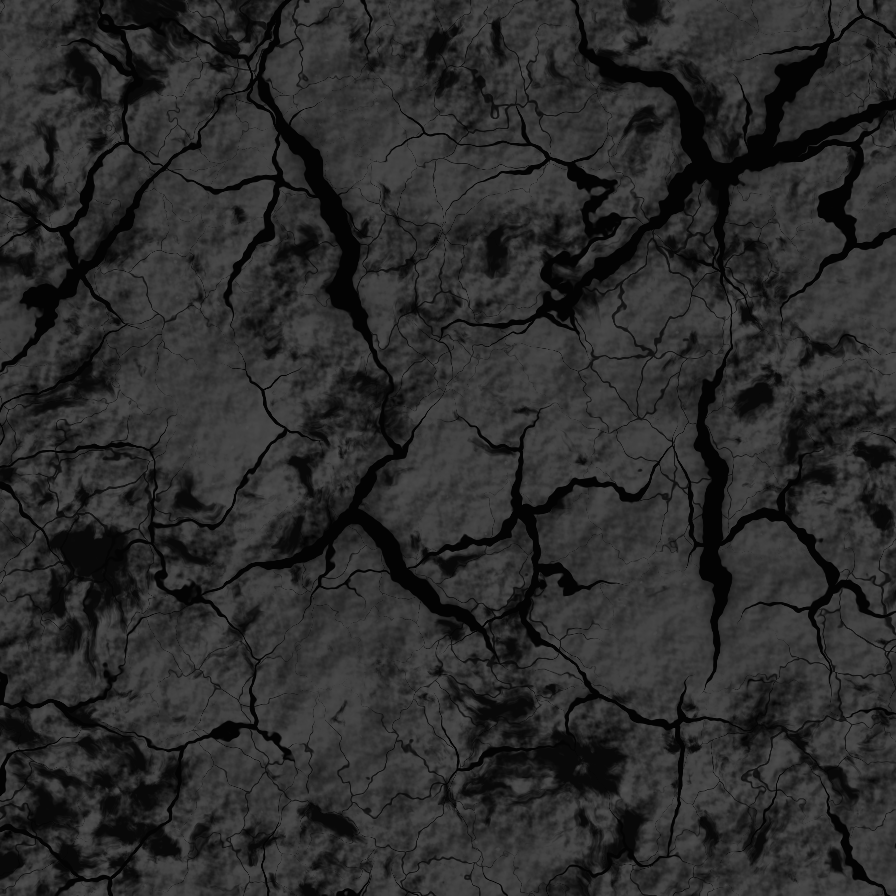
Reproduce this texture procedurally as a Shadertoy shader.

```glsl
// Dark, dry earth split by cracks. Warped Voronoi borders at three scales form
// the cracks; layered gradient noise gives the broken crust, its relief and
// the black pits between smoother, paler plates.

vec2 hash2(vec2 p) {
    p = vec2(dot(p, vec2(127.1, 311.7)), dot(p, vec2(269.5, 183.3)));
    return fract(sin(p) * 43758.5);
}

float corner(vec2 cell, vec2 f, vec2 o) {
    return dot(hash2(cell + o) * 2.0 - 1.0, f - o);
}

float gradientNoise(vec2 p) {
    vec2 i = floor(p), f = fract(p);
    vec2 u = f * f * f * (f * (f * 6.0 - 15.0) + 10.0);
    return mix(mix(corner(i, f, vec2(0, 0)), corner(i, f, vec2(1, 0)), u.x),
               mix(corner(i, f, vec2(0, 1)), corner(i, f, vec2(1, 1)), u.x), u.y);
}

float fbm(vec2 p, int octaves) {
    float sum = 0.0, amplitude = 0.5;
    for (int i = 0; i < octaves; i++) {
        sum += amplitude * gradientNoise(p);
        p = mat2(1.6, 1.2, -1.2, 1.6) * p + 7.3;
        amplitude *= 0.54;
    }
    return sum;
}

// Distance to the nearest border between Voronoi cells, in cell units
float borderDistance(vec2 p) {
    vec2 cell = floor(p), f = fract(p), nearest = vec2(0), nearestCell = vec2(0);
    float best = 8.0;
    for (int y = -1; y <= 1; y++)
    for (int x = -1; x <= 1; x++) {
        vec2 o = vec2(x, y), r = o + hash2(cell + o) - f;
        if (dot(r, r) < best) {
            best = dot(r, r);
            nearest = r;
            nearestCell = o;
        }
    }
    float border = 8.0;
    for (int y = -2; y <= 2; y++)
    for (int x = -2; x <= 2; x++) {
        vec2 o = nearestCell + vec2(x, y), r = o + hash2(cell + o) - f;
        vec2 between = r - nearest;
        if (dot(between, between) > 0.0001)
            border = min(border, dot(0.5 * (nearest + r), normalize(between)));
    }
    return border;
}

float crackMask(float dist, float halfWidth) {
    float soft = max(0.0008, 0.7 / iResolution.y);
    return 1.0 - smoothstep(halfWidth - soft, halfWidth + soft, dist);
}

float terrain(vec2 p) {
    return fbm(p * 8.0, 6);
}

void mainImage(out vec4 fragColor, in vec2 fragCoord) {
    vec2 uv = fragCoord / iResolution.y;

    // Wandering and jagged distortion of the crack network
    vec2 wander = vec2(fbm(uv * 5.0, 3), fbm(uv * 5.0 + 31.0, 3));
    vec2 jagged = vec2(fbm(uv * 32.0 + 11.0, 3), fbm(uv * 32.0 + 57.0, 3));
    vec2 p = uv + 0.14 * wander + 0.024 * jagged;

    // Main cracks are stretched along the rising diagonal
    vec2 diagonal = vec2(p.x + p.y, p.y - p.x) * 0.707;
    float mainDist = borderDistance(diagonal * vec2(1.9, 3.0) + 4.6) / 2.6;
    float sideDist = borderDistance(p * 6.5 + 13.0) / 6.5;
    float fineDist = borderDistance((p + 0.012 * jagged) * 17.0 + 40.0) / 17.0;

    // Widths vary with noise, so cracks swell, taper and break off
    float mainWidth = 0.0045 + 0.028 * gradientNoise(uv * 3.2 + 5.0);
    float sideWidth = 0.0014 + 0.010 * gradientNoise(uv * 6.0 + 23.0);
    float fineWidth = 0.0002 + 0.004 * gradientNoise(uv * 5.0 + 71.0);
    float cracks = max(crackMask(mainDist, mainWidth), crackMask(sideDist, sideWidth));
    cracks = max(cracks, 0.75 * crackMask(fineDist, fineWidth));

    // Crumbled zones and the pits inside them
    float roughness = fbm(uv * 4.5 + 91.0, 4);
    float crumbled = smoothstep(-0.15, 0.2, roughness);
    float pits = smoothstep(0.0, 0.2,
        fbm(p * 24.0 + 3.0, 5) + 0.9 * roughness - 0.09);

    // Crust tone with light from the upper left
    float relief = terrain(uv) - terrain(uv + vec2(-0.004, 0.004));
    float grain = fbm(uv * 110.0, 3);
    float tone = 0.232 - 0.03 * crumbled + 0.10 * fbm(uv * 9.0 + 45.0, 4);
    tone += relief * mix(0.9, 2.2, crumbled) + grain * mix(0.07, 0.2, crumbled);
    tone += 0.06 * smoothstep(0.42, 0.6, gradientNoise(uv * 125.0 + 9.0));
    tone = min(tone, 0.26 + 0.35 * (tone - 0.26));

    // Soft shade beside open cracks, then pits and the cracks themselves
    float shade = smoothstep(0.0, 0.008, mainWidth) * exp(-max(mainDist - mainWidth, 0.0) / 0.008);
    tone *= 1.0 - 0.35 * shade;
    tone = mix(tone, 0.03, pits);
    tone = mix(tone, 0.012, cracks);
    fragColor = vec4(vec3(clamp(tone, 0.01, 0.4)), 1.0);
}
```
